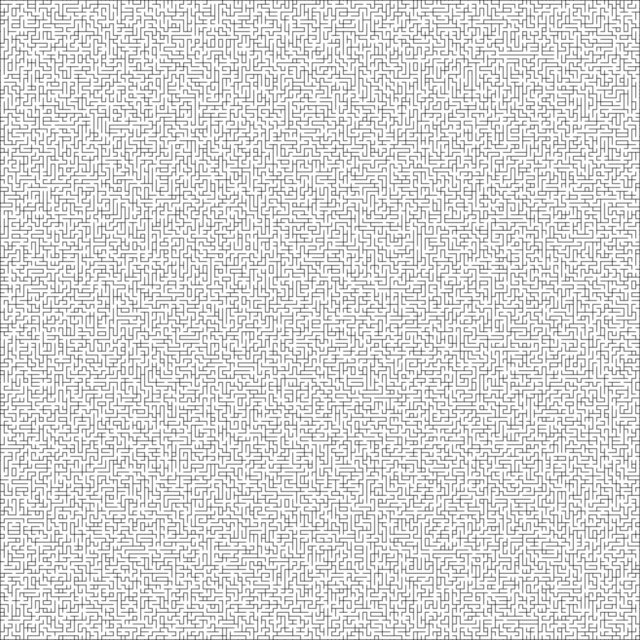
This pattern is drawn by a Shadertoy shader. Its source:

```glsl
// Draws a dense square maze of hairline walls on white paper.

#define CELLS 164.0    // cells across the canvas
#define STROKE 0.137   // wall thickness, in cells
#define INSET 0.1      // margin outside the frame, in cells
#define SOFTNESS 1.333 // least visible wall width, in output samples
#define PAPER 0.993    // paper grey
#define INK 0.0        // wall grey

float hash(vec2 p) {
    return fract(sin(dot(p, vec2(127.1, 311.7))) * 43758.5453);
}

// Unit step for k = 0..3: left, right, down, up
vec2 compass(float k) {
    return k < 2.0 ? vec2(2.0 * k - 1.0, 0.0) : vec2(0.0, 2.0 * k - 5.0);
}

vec2 randomArrow(vec2 post) {
    return compass(floor(4.0 * hash(post)));
}

// Even posts: one half points anywhere, the other half at free neighbours
vec2 evenArrow(vec2 post) {
    if (mod(post.x, 2.0) < 0.5) return randomArrow(post);
    float best = -3.0;
    vec2 choice = vec2(0.0);
    for (int k = 0; k < 4; k++) {
        vec2 dir = compass(float(k));
        vec2 side = dir.yx;
        float score = hash(post + 17.3 * float(k + 1));
        if (randomArrow(post + dir + side) == -side) score -= 1.0;
        if (randomArrow(post + dir - side) == side) score -= 1.0;
        if (score > best) {
            best = score;
            choice = dir;
        }
    }
    return choice;
}

// Odd posts never double a wall and avoid closing single cells
vec2 oddArrow(vec2 post) {
    float best = -3.0;
    vec2 choice = vec2(0.0);
    for (int k = 0; k < 4; k++) {
        vec2 dir = compass(float(k));
        vec2 next = evenArrow(post + dir);
        float score = hash(post + 17.3 * float(k + 1));
        if (mod(post.x, 2.0) < 0.5 && evenArrow(post + next) == -next) score -= 1.0;
        if (next != -dir && score > best) {
            best = score;
            choice = dir;
        }
    }
    return choice;
}

vec2 arrow(vec2 post) {
    return mod(post.x + post.y, 2.0) < 0.5 ? evenArrow(post) : oddArrow(post);
}

// Outer frame: walls that run along the border of the maze
bool onFrame(vec2 post, vec2 dir) {
    float across = dot(post, abs(dir.yx));
    return across < 0.5 || across > CELLS - 0.5;
}

void mainImage(out vec4 fragColor, in vec2 fragCoord) {
    // Lattice coordinates, counted from the upper left
    float span = CELLS + 2.0 * INSET;
    vec2 uv = fragCoord / iResolution.y;
    vec2 p = vec2(uv.x, 1.0 - uv.y) * span - INSET;
    vec2 post = floor(p + 0.5);
    vec2 local = p - post;

    // Thin walls widen to stay smooth and lighten to keep their weight
    float px = span / iResolution.y;
    float width = max(STROKE, SOFTNESS * px);
    float blur = 0.5 * (width + px);
    float cap = 0.5 * STROKE;
    vec2 profile = STROKE / width * clamp((blur - abs(local)) / px, 0.0, 1.0);

    // Square post, then the half walls that leave it
    float edge = width > STROKE ? blur : 0.5 * px;
    float cover = profile.x * profile.y;
    vec2 own = arrow(post);
    for (int k = 0; k < 4; k++) {
        vec2 dir = compass(float(k));
        if (onFrame(post, dir) || own == dir || arrow(post + dir) == -dir) {
            float along = dot(local, dir) - cap;
            cover += dot(profile, abs(dir.yx)) * smoothstep(-edge, edge, along);
        }
    }
    fragColor = vec4(vec3(mix(PAPER, INK, min(cover, 1.0))), 1.0);
}
```
